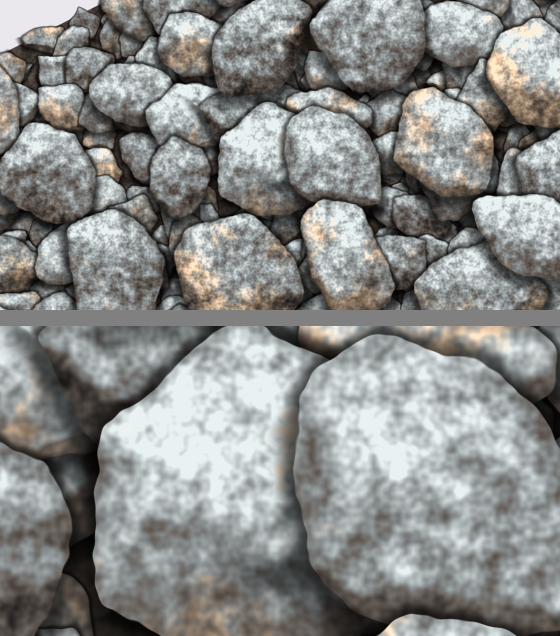
Top, the full canvas; bottom, a detail of the centre.
A WebGL 2 fragment shader for this texture:

```glsl
#version 300 es
precision highp float;

// A heap of broken, speckled rock: jittered grids of faceted stones, painted from
// small and deep to large and near. Each stone is a smooth minimum of tilted planes,
// whose slope gives the lighting; gradient noise adds grain, rust and rough edges.

uniform vec2 u_resolution;
out vec4 fragColor;

const float TAU = 6.28319;
const int LAYERS = 4;
const int SIDES = 7;
const vec3 LIGHT = vec3(-0.15, 0.75, 0.64);
const vec3 EARTH_TINT = vec3(1.10, 1.00, 0.93);
const vec3 STONE_TINT = vec3(0.97, 1.01, 1.015);
const vec3 RUST_TINT = vec3(1.19, 0.99, 0.80);
const vec3 TRAY = vec3(0.92, 0.91, 0.93);

vec2 hash2(vec2 p) {
    vec3 h = fract(p.xyx * vec3(0.1031, 0.1030, 0.0973));
    h += dot(h, h.yzx + 33.33);
    return fract((h.xx + h.yz) * h.zy);
}

mat2 rotation(float angle) {
    float c = cos(angle), s = sin(angle);
    return mat2(c, s, -s, c);
}

float cornerSlope(vec2 corner, vec2 offset) {
    float angle = TAU * hash2(corner).x;
    return dot(vec2(cos(angle), sin(angle)), offset);
}

float gradientNoise(vec2 p) {
    vec2 i = floor(p), f = fract(p);
    vec2 u = f * f * f * (f * (f * 6.0 - 15.0) + 10.0);
    vec2 x = vec2(1.0, 0.0), y = vec2(0.0, 1.0);
    float low = mix(cornerSlope(i, f), cornerSlope(i + x, f - x), u.x);
    float high = mix(cornerSlope(i + y, f - y), cornerSlope(i + 1.0, f - 1.0), u.x);
    return mix(low, high, u.y);
}

vec2 noisePair(vec2 p) {
    return vec2(gradientNoise(p), gradientNoise(p + 41.7));
}

float mineralGrain(vec2 p) {
    return gradientNoise(p * 26.0) + 0.8 * gradientNoise(p * 57.0 + 7.0)
         + 0.65 * gradientNoise(p * 118.0 + 19.0);
}

// Height of a faceted stone of about unit radius: xy = slope, z = height.
vec3 facetedStone(vec2 q, vec2 seed) {
    const float SHARPNESS = 16.0;
    float total = 0.0;
    vec2 slope = vec2(0.0);
    for (int i = 0; i < SIDES + 2; i++) {
        vec2 r = hash2(seed + 17.3 * float(i + 1));
        vec2 r2 = hash2(seed + 5.7 * float(i + 2));
        float angle = TAU * (float(i) + 0.7 * r.x) / float(SIDES);
        vec2 tilt = -vec2(cos(angle), sin(angle)) * mix(0.7, 2.5, r2.x * r2.x);
        float height = length(tilt) * mix(0.72, 1.0, r.y);
        if (i >= SIDES) {                       // the last planes form the top
            tilt = (r - 0.5) * 0.8;
            height = mix(0.36, 0.48, r2.y);
        }
        height += dot(tilt, q);
        float weight = exp(-SHARPNESS * height);
        total += weight;
        slope += weight * tilt;
    }
    return vec3(slope / total, -log(total) / SHARPNESS);
}

// Brown in the shadows, cool grey in the lights, rust where stained.
vec3 rockColor(float value, float rust) {
    vec3 tint = mix(EARTH_TINT, STONE_TINT, smoothstep(0.30, 0.55, value));
    return clamp(value, 0.10, 0.94) * mix(tint, RUST_TINT, rust);
}

float traySide(vec2 p) {
    return dot(p, vec2(-0.45, 0.89)) - 0.755;
}

// Paints one stone and its contact shadow over what lies below.
vec3 paintStone(vec3 below, vec2 p, vec2 center, float radius, vec2 seed,
                vec2 bump, float grain, float depthShade, float pixel) {
    vec2 look = hash2(seed + 3.9), form = hash2(seed + 8.3);
    mat2 turn = rotation(TAU * form.x);
    float aspect = mix(1.0, 1.32, form.y);
    vec2 stretch = vec2(1.0 / aspect, aspect);
    vec2 q = turn * (p - center) * stretch / radius;
    if (dot(q, q) > 2.5) return below;

    vec3 stone = facetedStone(q, seed);
    vec2 slope = (stone.xy * stretch) * turn;
    float edge = stone.z * radius / max(length(slope), 0.3);
    float underside = smoothstep(-0.3, 0.8, normalize(slope + 1e-4).y);
    float reach = radius * mix(0.10, 0.34, underside);
    below *= 1.0 - 0.68 * smoothstep(-reach, 0.0, edge);

    float cover = smoothstep(-pixel, pixel, edge);
    if (cover <= 0.0) return below;

    vec3 normal = normalize(vec3(-slope + bump, 1.0));
    float lit = max(dot(normal, LIGHT), 0.0);
    float blotch = gradientNoise(p * 9.0 + seed * 3.1);
    float stain = gradientNoise(p * 7.0 - seed * 2.3) + 0.35 * grain;
    float value = mix(0.30, 0.87, lit) + 0.20 * (look.x - 0.5);
    value += 0.36 * grain * (0.4 + 0.6 * lit) + 0.17 * blotch;
    value *= depthShade * mix(0.78, 1.0, smoothstep(0.0, 0.12, stone.z));
    float rust = smoothstep(0.0, 0.55, stain + 0.75 * look.y - 0.38 - 0.25 * lit);
    return mix(below, rockColor(value, 0.85 * rust), cover);
}

void main() {
    vec2 p = gl_FragCoord.xy / u_resolution.y;
    float pixel = 1.0 / u_resolution.y;

    // Surface detail shared by all stones
    vec2 rough = p + 0.010 * noisePair(p * 17.0) + 0.004 * noisePair(p * 48.0);
    vec2 bump = 0.55 * noisePair(p * 21.0 + 3.0) + 0.45 * noisePair(p * 52.0);
    float grain = mineralGrain(p);

    // Dark floor of the heap, with a pale tray beyond its upper left edge
    vec3 color = rockColor(0.24 + 0.10 * grain, 0.3);
    color = mix(color, TRAY, smoothstep(-0.025, -0.02, traySide(p)));

    float cell = 0.10;
    for (int layer = 0; layer < LAYERS; layer++) {
        float level = float(layer) / float(LAYERS - 1);
        vec2 grid = rough / cell + 0.37 * float(layer);
        for (int j = 1; j >= -1; j--) {         // lower stones overlap upper ones
            for (int i = -1; i <= 1; i++) {
                vec2 id = floor(grid) + vec2(i, j);
                vec2 seed = id + 61.0 * float(layer + 1);
                vec2 place = hash2(seed), pick = hash2(seed + 29.4);
                vec2 center = (id + 0.5 + 0.6 * (place - 0.5) - 0.37 * float(layer)) * cell;
                bool absent = pick.x > mix(1.05, 0.58, level);
                if (absent || traySide(center) > -0.45 * cell) continue;
                float radius = cell * mix(0.50, 0.68, pick.y);
                color = paintStone(color, rough, center, radius, seed, bump, grain,
                                   mix(0.84, 1.03, level), pixel);
            }
        }
        cell *= 1.5;
    }
    fragColor = vec4(color, 1.0);
}
```
